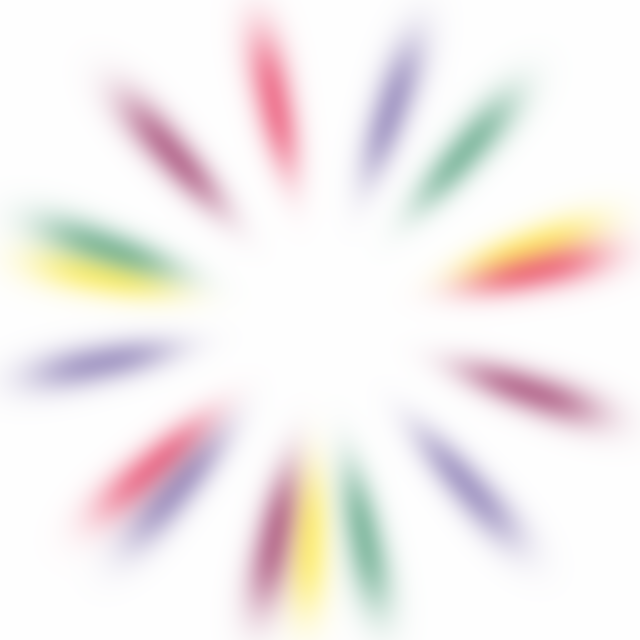
A Shadertoy shader for this background:

```glsl
// A ring of soft, blurred petals pointing outward on white paper.
// Each petal is a radial ellipse with Gaussian-like falloff; the inks
// multiply, so overlapping petals mix like translucent watercolour.

const int   PETALS      = 16;
const int   PER_INK     = 3;       // petals sharing each ink, spares use the last
const float RING_RADIUS = 0.348;   // distance of petal centres from the middle
const float HALF_LENGTH = 0.116;   // falloff distance along a petal
const float HALF_WIDTH  = 0.033;   // falloff distance across a petal
const float END_POWER   = 2.5;     // higher gives more abrupt petal ends
const float FLARE       = 0.9;     // widening towards the outer end
const vec3  PAPER       = vec3(0.996);

// Rose, green, yellow, mauve, violet
const vec3 INKS[5] = vec3[5](
    vec3(0.94, 0.49, 0.59),
    vec3(0.55, 0.75, 0.66),
    vec3(1.00, 0.95, 0.52),
    vec3(0.74, 0.47, 0.60),
    vec3(0.67, 0.63, 0.79));

// Petal directions in degrees, grouped by ink
const float ANGLES[PETALS] = float[PETALS](
    12.7, 101.8, 221.3,
    49.2, 161.3, 281.5,
    19.0, 168.8, 267.3,
    131.6, 258.3, 341.2,
    71.3, 191.1, 229.8, 311.6);

// Ink coverage of a petal lying along the unit vector dir
float petal(vec2 p, vec2 dir) {
    float along  = dot(p, dir) - RING_RADIUS;
    float across = dot(p, vec2(-dir.y, dir.x));
    float width  = HALF_WIDTH * clamp(1.0 + FLARE * along, 0.7, 1.3);
    float ends   = pow(abs(along) / HALF_LENGTH, END_POWER);
    float sides  = across * across / (width * width);
    return exp(-ends - sides);
}

void mainImage(out vec4 fragColor, in vec2 fragCoord) {
    // Centred coordinates, one unit per shorter canvas side
    vec2 p = (fragCoord - 0.5 * iResolution.xy) / min(iResolution.x, iResolution.y);

    // Glaze every petal over the paper
    vec3 color = PAPER;
    for (int i = 0; i < PETALS; i++) {
        float angle = radians(ANGLES[i]);
        vec3 ink = INKS[min(i / PER_INK, 4)];
        color *= mix(vec3(1.0), ink, petal(p, vec2(cos(angle), sin(angle))));
    }
    fragColor = vec4(color, 1.0);
}
```
